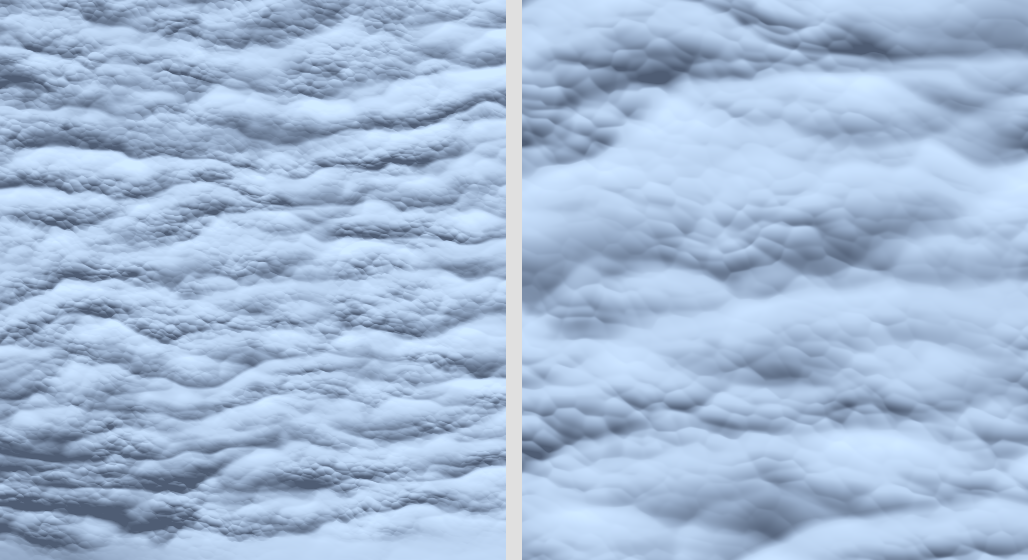
Left, the full canvas; right, a detail of the centre.
A WebGL 1 fragment shader for this texture:

```glsl
precision highp float;
uniform vec2 u_resolution;

#define LEDGES 13.0
#define LEDGE_DEPTH 0.62
#define LUMP_DEPTH 0.52
#define CRUST_DEPTH 0.9
#define BASE_TONE 0.645
#define SHADOW vec3(0.31, 0.365, 0.455)
#define MIDTONE vec3(0.585, 0.67, 0.785)
#define LIGHT vec3(0.825, 0.925, 1.04)

vec2 hash2(vec2 p) {
  vec3 q = fract(p.xyx * vec3(0.1031, 0.1030, 0.0973));
  q += dot(q, q.yzx + 33.33);
  return fract((q.xx + q.yz) * q.zy);
}

float noise(vec2 p) {
  vec2 i = floor(p), f = fract(p);
  f = f * f * (3.0 - 2.0 * f);
  float low = mix(hash2(i).x, hash2(i + vec2(1.0, 0.0)).x, f.x);
  float high = mix(hash2(i + vec2(0.0, 1.0)).x, hash2(i + 1.0).x, f.x);
  return mix(low, high, f.y);
}

float layeredNoise(vec2 p) {
  return 0.6 * noise(p) + 0.4 * noise(p * 2.1 + 7.3);
}

// Soft cellular mounds lit from above: positive on top, negative underneath
float mounds(vec2 p, float sharpness) {
  vec2 cell = floor(p);
  float sum = 0.0, weights = 0.0001;
  for (int y = -1; y <= 1; y++) {
    for (int x = -1; x <= 1; x++) {
      vec2 c = cell + vec2(float(x), float(y));
      vec2 d = p - c - hash2(c);
      float w = exp(-sharpness * dot(d, d));
      sum += w * (d.y - 0.25 * d.x);
      weights += w;
    }
  }
  return sum / weights;
}

// Wavering ledges: bright crest, grey face, crisp lower lip
float ledges(vec2 p) {
  float bend = 1.8 * layeredNoise(p * vec2(2.4, 3.5))
             + 0.7 * noise(p * vec2(8.0, 12.0) + 19.0)
             + 0.28 * noise(p * vec2(24.0, 26.0) + 51.0)
             + 0.2 * sin(p.x * 7.0 + p.y * 5.0);
  float s = p.y * LEDGES + bend;
  float f = fract(s);
  float profile = smoothstep(-0.05, 0.8, f) * (1.0 - smoothstep(0.86, 1.0, f));
  float strength = 0.2 + 1.2 * noise(vec2(p.x * 4.5, s * 0.9));
  return (profile - 0.54) * strength;
}

float blob(vec2 p, vec2 center, vec2 radius) {
  vec2 d = (p - center) / radius;
  return exp(-dot(d, d));
}

void main() {
  vec2 p = gl_FragCoord.xy / u_resolution.y;
  vec2 wobble = vec2(layeredNoise(p * vec2(10.0, 14.0)),
                     layeredNoise(p * vec2(12.0, 15.0) + 41.0)) - 0.5;
  vec2 q = p + wobble * vec2(0.04, 0.028);

  // Broad light and shade
  float hollow = blob(q, vec2(0.12, 0.12), vec2(0.36, 0.11));
  float recess = blob(q, vec2(0.36, 0.755), vec2(0.26, 0.032));
  float broad = 0.24 * (layeredNoise(p * vec2(2.5, 4.5) + 60.0) - 0.5)
              + 0.13 * (p.x - 0.4) - 0.4 * hollow - 0.26 * recess;

  // Ledges and the rounded lumps that break them up
  float relief = LEDGE_DEPTH * ledges(p + wobble * vec2(0.012, 0.008))
               + LUMP_DEPTH * mounds(q * vec2(8.5, 18.0), 10.0)
               + 0.5 * LUMP_DEPTH * mounds(q * vec2(20.0, 34.0) + 23.0, 10.0);
  float tone = BASE_TONE + broad + relief * (1.0 - 0.6 * recess);

  // Grainy crust in clumps, strongest on the shaded faces
  vec2 r = mat2(0.96, 0.28, -0.28, 0.96) * (p + 0.012 * wobble);
  float crust = 0.55 * mounds(r * vec2(40.0, 62.0), 14.0)
              + 0.45 * mounds(r * vec2(72.0, 100.0) + 37.0, 12.0);
  float pits = noise(r * vec2(48.0, 70.0) + 11.0);
  crust -= 0.22 * smoothstep(0.68, 0.95, pits);
  float clumps = smoothstep(0.25, 0.75, layeredNoise(p * vec2(9.0, 17.0) + 80.0));
  float face = clamp(1.2 - tone, 0.25, 0.75);
  tone += CRUST_DEPTH * crust * (0.25 + 0.95 * clumps) * face * (1.0 - 0.6 * recess);

  // Smooth drift along the foot
  float drift = 1.0 - smoothstep(0.005, 0.05, q.y - 0.03 * p.x);
  tone = mix(tone, 0.45 + 0.45 * smoothstep(0.1, 0.5, p.x), 0.85 * drift);

  // Ease the brightest snow into its limit
  tone -= 0.55 * max(tone - 0.8, 0.0);
  tone = clamp(tone, 0.0, 1.0);
  vec3 color = mix(SHADOW, MIDTONE, min(tone * 2.0, 1.0));
  color = mix(color, LIGHT, max(tone * 2.0 - 1.0, 0.0));
  gl_FragColor = vec4(min(color, 1.0), 1.0);
}
```
